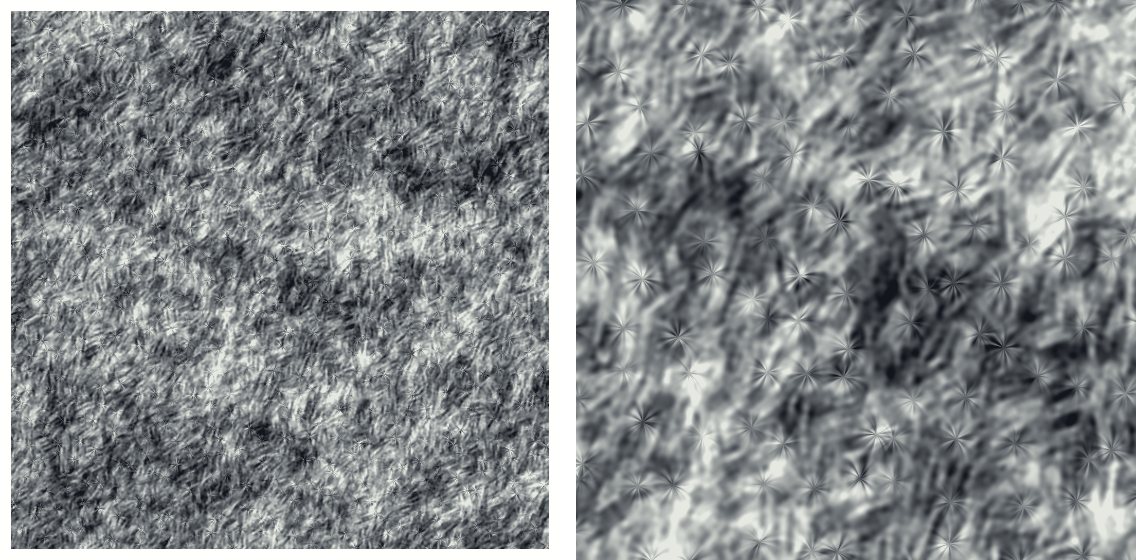
Left, the full canvas; right, a detail of the centre.
Reproduce this texture procedurally as a WebGL 1 fragment shader.

```glsl
precision highp float;
// Grey felt in a thin white margin: soft horizontal bands and slanted blotches
// of value noise, covered by patches of fine combed fibres and small radial
// tufts that are scattered on jittered grids.

uniform vec2 u_resolution;

const vec3 DARK = vec3(0.07, 0.085, 0.11);
const vec3 MID = vec3(0.45, 0.47, 0.485);
const vec3 LIGHT = vec3(0.90, 0.915, 0.885);
const vec3 MARGIN_COLOR = vec3(1.0, 1.0, 0.995);

const float MARGIN = 0.0195;
const float MEAN_TONE = 0.505;

const float SLANT = 1.02;               // main fibre direction, radians
const float SLANT_SPREAD = 1.5;         // range of patch directions
const float PATCH_GRID = 38.0;          // fibre patches across the canvas
const vec2 FIBRE_FREQ = vec2(62.0, 235.0);
const float TUFT_GRID = 31.0;           // radial tufts across the canvas
const float TUFT_RAYS = 4.5;

const float BAND_GAIN = 0.13;
const float CLOUD_GAIN = 0.13;
const float BLOTCH_GAIN = 0.17;
const float CLUMP_GAIN = 0.19;
const float FIBRE_GAIN = 0.29;
const float TUFT_GAIN = 0.36;
const float SPECK_GAIN = 0.13;

float hash(vec2 p) {
  vec3 q = fract(vec3(p.xyx) * 0.1031);
  q += dot(q, q.yzx + 33.33);
  return fract((q.x + q.y) * q.z);
}

vec2 hash2(vec2 p) {
  return vec2(hash(p), hash(p + 71.7));
}

// Value noise from -1 to 1.
float noise(vec2 p) {
  vec2 i = floor(p);
  vec2 f = fract(p);
  f = f * f * (3.0 - 2.0 * f);
  float low = mix(hash(i), hash(i + vec2(1.0, 0.0)), f.x);
  float high = mix(hash(i + vec2(0.0, 1.0)), hash(i + vec2(1.0, 1.0)), f.x);
  return 2.0 * mix(low, high, f.y) - 1.0;
}

// Coordinates along and across a direction.
vec2 alongAcross(vec2 p, float angle) {
  float c = cos(angle);
  float s = sin(angle);
  return vec2(c * p.x + s * p.y, c * p.y - s * p.x);
}

// Overlapping patches of parallel fibres, blended at constant contrast.
float combedFibres(vec2 uv) {
  vec2 cell = floor(uv * PATCH_GRID);
  float sum = 0.0;
  float power = 0.0001;
  for (int y = -1; y <= 1; y++) {
    for (int x = -1; x <= 1; x++) {
      vec2 id = cell + vec2(float(x), float(y));
      vec2 offset = uv * PATCH_GRID - id - 0.15 - 0.7 * hash2(id + 13.0);
      float weight = exp(-4.0 * dot(offset, offset));
      float angle = SLANT + SLANT_SPREAD * (hash(id + 205.0) - 0.5);
      vec2 p = alongAcross(offset / PATCH_GRID, angle) * FIBRE_FREQ;
      sum += weight * noise(p + 300.0 * hash2(id + 47.0));
      power += weight * weight;
    }
  }
  return sum / sqrt(power);
}

// Short light and dark rays around scattered centres.
float radialTufts(vec2 uv) {
  vec2 cell = floor(uv * TUFT_GRID);
  float sum = 0.0;
  for (int y = -1; y <= 1; y++) {
    for (int x = -1; x <= 1; x++) {
      vec2 id = cell + vec2(float(x), float(y));
      vec2 offset = uv * TUFT_GRID - id - 0.1 - 0.8 * hash2(id + 331.0);
      float r = length(offset);
      vec2 ray = offset / max(r, 0.001) * TUFT_RAYS;
      float fade = smoothstep(0.0, 0.1, r) * exp(-7.0 * r * r);
      float strength = 0.4 + 0.6 * hash(id + 517.0);
      sum += strength * fade * (noise(ray + 2.0 * r + 200.0 * hash2(id + 89.0)) + 0.12);
    }
  }
  return sum;
}

void main() {
  vec2 uv = gl_FragCoord.xy / u_resolution;
  vec2 slanted = alongAcross(uv, SLANT) + 5.0;

  // Tone from coarse to fine
  float tone = MEAN_TONE;
  tone += BAND_GAIN * noise(alongAcross(uv, -0.12) * vec2(2.6, 7.5) + 20.0);
  tone += CLOUD_GAIN * noise(alongAcross(uv, 0.3) * vec2(11.0, 15.0) + 60.0);
  tone += BLOTCH_GAIN * noise(slanted * vec2(23.0, 33.0));
  tone += CLUMP_GAIN * noise(slanted * vec2(45.0, 76.0) + 90.0);
  tone += FIBRE_GAIN * combedFibres(uv);
  tone += TUFT_GAIN * radialTufts(uv);
  tone += SPECK_GAIN * noise(alongAcross(uv, 0.6) * 250.0 + 400.0);
  tone = clamp(tone, 0.0, 1.0);

  vec3 felt = mix(DARK, MID, min(2.0 * tone, 1.0));
  felt = mix(felt, LIGHT, max(2.0 * tone - 1.0, 0.0));

  // White margin with a smooth edge
  vec2 inset = 0.5 - MARGIN - abs(uv - 0.5);
  float pixel = 1.0 / min(u_resolution.x, u_resolution.y);
  float inside = smoothstep(-0.5 * pixel, 0.5 * pixel, min(inset.x, inset.y));
  gl_FragColor = vec4(mix(MARGIN_COLOR, felt, inside), 1.0);
}
```
